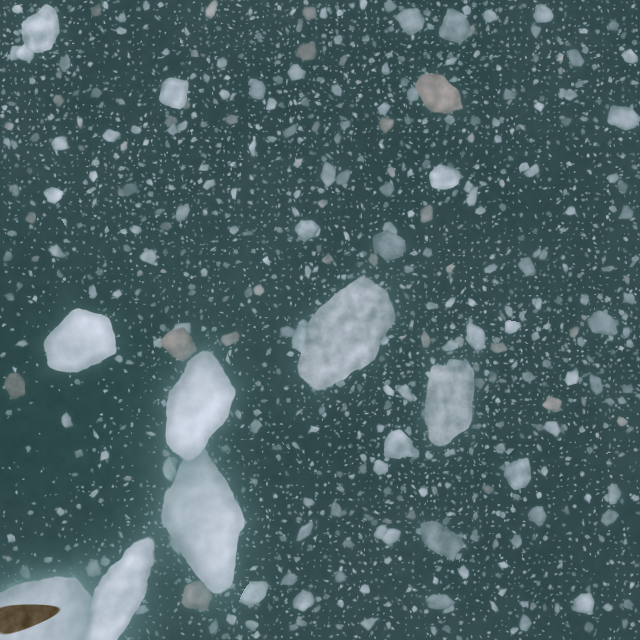
This texture is drawn by a WebGL 2 fragment shader. Its source:

```glsl
#version 300 es
precision highp float;
// Broken ice drifting on dark teal water, seen from above.
// Jittered grids of rounded random polygons give brash ice from specks to
// floes; a few large bergs with pale underwater glow lie on top.

uniform vec2 u_resolution;
out vec4 fragColor;

const float TAU = 6.28319;
const int SIDES = 7;
const int LAYERS = 6;

float hash(vec2 p) {
    vec3 q = fract(p.xyx * vec3(0.1031, 0.1030, 0.0973));
    q += dot(q, q.yzx + 33.33);
    return fract((q.x + q.y) * q.z);
}

float noise(vec2 p) {
    vec2 i = floor(p), f = fract(p);
    f = f * f * (3.0 - 2.0 * f);
    return mix(mix(hash(i), hash(i + vec2(1, 0)), f.x),
               mix(hash(i + vec2(0, 1)), hash(i + vec2(1, 1)), f.x), f.y);
}

float fbm(vec2 p) {
    float sum = 0.0, amp = 0.5;
    for (int i = 0; i < 4; i++) {
        sum += amp * noise(p);
        p = mat2(1.6, 1.2, -1.2, 1.6) * p + 7.3;
        amp *= 0.5;
    }
    return sum / 0.9375;
}

vec2 rotate(vec2 p, float a) {
    float c = cos(a), s = sin(a);
    return vec2(c * p.x + s * p.y, c * p.y - s * p.x);
}

// Rounded irregular polygon of about unit radius, negative inside
float polygon(vec2 q, float seed) {
    float sum = 0.0;
    for (int k = 0; k < SIDES; k++) {
        float h = hash(vec2(seed, float(k) + 3.0));
        float a = (float(k) + 0.8 * h) * TAU / float(SIDES);
        float reach = mix(0.72, 1.02, hash(vec2(float(k) + 11.0, seed)));
        sum += exp(16.0 * (dot(q, vec2(cos(a), sin(a))) - reach));
    }
    return log(sum) / 16.0;
}

// From wet, half sunken ice to dry white, optionally stained with silt
vec3 iceColor(float tone, float silt) {
    vec3 ice = mix(vec3(0.26, 0.36, 0.37), vec3(0.78, 0.82, 0.87), clamp(tone, 0.0, 1.1));
    return mix(ice, ice * vec3(0.93, 0.84, 0.79), silt);
}

// Lays one floe over the colour below it
vec3 floe(vec3 below, vec2 p, vec2 size, float angle, float tone, float silt,
          float glow, float relief, float seed) {
    vec2 q = rotate(p, angle) / size;
    if (dot(q, q) > 9.0) return below;
    float d = polygon(q, seed) * min(size.x, size.y);
    float soft = max(0.0012, 0.8 / u_resolution.y);
    float facet = 0.10 * sin(q.x * 2.3 + q.y * 1.7 + seed);
    float rim = smoothstep(0.0, 0.35 * min(size.x, size.y), -d);
    float shade = tone * mix(0.72, 1.0, rim) + facet * tone + relief;
    float halo = glow * exp(-max(d, 0.0) / (0.16 * size.x))
               * (1.0 - smoothstep(4.0, 9.0, dot(q, q)));
    below = mix(below, vec3(0.40, 0.53, 0.54), halo);
    return mix(below, iceColor(shade, silt), 1.0 - smoothstep(-soft, soft, d));
}

// One grid of scattered floes; small is 0 for the largest, 1 for specks
vec3 scatter(vec3 col, vec2 p, float cells, float small, float density, float relief) {
    vec2 home = floor(p * cells);
    for (int j = -1; j <= 1; j++)
    for (int i = -1; i <= 1; i++) {
        vec2 id = home + vec2(i, j) + 20.0 + cells * 3.0;
        if (hash(id) > density) continue;
        vec2 rnd = vec2(hash(id + 31.7), hash(id + 57.1));
        vec2 center = (id - 20.0 - cells * 3.0 + mix(vec2(0.2), vec2(0.8), rnd)) / cells;
        float pick = hash(id + 83.9), bright = hash(id + 12.4);
        float radius = mix(0.14, 0.27, pick * pick) / cells;
        vec2 size = radius * vec2(1.0, mix(0.55, 1.0, hash(id + 5.5)));
        float tone = mix(0.45, 0.12, small) + bright * mix(0.42, 0.48, small);
        float silt = step(0.86, hash(id + 71.3)) * (1.0 - small);
        col = floe(col, p - center, size, TAU * rnd.x, tone, silt,
                   0.18, relief * mix(1.0, 0.4, small), floor(900.0 * rnd.y));
    }
    return col;
}

void main() {
    vec2 uv = gl_FragCoord.xy / u_resolution.y;
    vec2 wobble = vec2(fbm(uv * 32.0), fbm(uv * 32.0 + 40.0)) - 0.5;
    vec2 p = uv + 0.012 * wobble;

    // Murky water with a calm, open patch on the left
    float open = exp(-dot((uv - vec2(0.09, 0.36)) * vec2(4.0, 4.2), (uv - vec2(0.09, 0.36)) * vec2(4.0, 4.2)));
    float murk = fbm(uv * 7.0 + 3.0);
    vec3 col = mix(vec3(0.180, 0.275, 0.280), vec3(0.222, 0.315, 0.322), murk);
    col += 0.035 * (fbm(uv * 75.0) - 0.5) - open * vec3(0.025, 0.012, 0.018);

    // Brash ice, specks first
    float rough = fbm(uv * 55.0) - fbm(uv * 55.0 + vec2(0.5, -0.5));
    float relief = 0.45 * rough + 0.35 * (fbm(uv * 24.0 + 15.0) - 0.5);
    float crowd = (0.65 + 0.7 * noise(uv * 4.5 + 8.0)) * (1.0 - 0.85 * open);
    for (int i = LAYERS - 1; i >= 0; i--) {
        float small = float(i) / float(LAYERS - 1);
        float cells = floor(5.0 * pow(1.8, float(i)));
        col = scatter(col, p, cells, small, crowd * mix(0.42, 0.80, small), relief);
    }

    // Large bergs: long one, round floes, then the corner with a dark seal
    float smoothIce = 0.4 * relief;
    col = floe(col, p - vec2(0.319, 0.190), vec2(0.135, 0.058), 1.75, 0.92, 0.0, 0.5, smoothIce, 4.0);
    col = floe(col, p - vec2(0.303, 0.362), vec2(0.100, 0.056), 1.30, 0.96, 0.0, 0.5, smoothIce, 9.0);
    col = floe(col, p - vec2(0.544, 0.475), vec2(0.100, 0.058), 0.98, 0.78, 0.1, 0.3, relief, 17.0);
    col = floe(col, p - vec2(0.703, 0.366), vec2(0.075, 0.046), 1.45, 0.76, 0.1, 0.3, relief, 23.0);
    col = floe(col, p - vec2(0.126, 0.466), vec2(0.060, 0.050), 0.20, 0.96, 0.0, 0.3, smoothIce, 31.0);
    col = floe(col, p - vec2(0.050, 0.020), vec2(0.150, 0.085), 0.15, 0.90, 0.0, 0.9, smoothIce, 42.0);
    col = floe(col, p - vec2(0.190, 0.070), vec2(0.110, 0.040), 1.05, 0.98, 0.0, 0.4, smoothIce, 55.0);
    vec2 seal = rotate(uv - vec2(0.040, 0.037), 0.2) / vec2(0.055, 0.019);
    float body = length(vec2(seal.x, seal.y * (1.0 + 0.5 * seal.x)));
    col = mix(col, vec3(0.34, 0.29, 0.21) + 0.2 * rough, 1.0 - smoothstep(0.92, 1.05, body));

    fragColor = vec4(col, 1.0);
}
```
